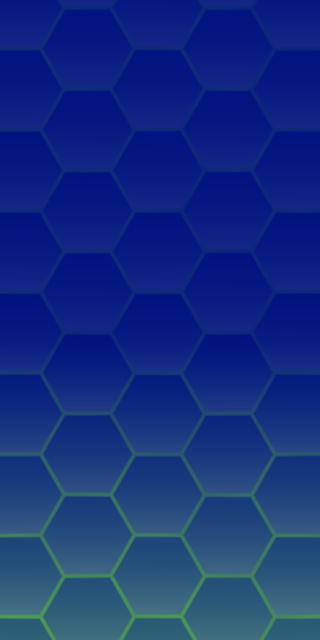
Give the GLSL for this pattern, as a Shadertoy shader.

```glsl
// Offset from the centre of the nearest flat-topped hexagon of the given height
vec2 hexLocal(vec2 p, float height) {
    vec2 period = height * vec2(1.7320508, 1.0);
    vec2 a = p - period * round(p / period);
    vec2 q = p - 0.5 * period;
    vec2 b = q - period * round(q / period);
    return dot(a, a) < dot(b, b) ? a : b;
}

// Distance inward from the hexagon's border
float hexBorder(vec2 local, float height) {
    vec2 q = abs(local);
    return 0.5 * height - max(q.y, dot(q, vec2(0.8660254, 0.5)));
}

// Slow variation from layered sines, about -1 to 1
float drift(vec2 p) {
    return 0.6 * sin(7.0 * p.x + 4.0 * p.y + 0.8) + 0.4 * sin(17.0 * p.x - 11.0 * p.y);
}

void mainImage(out vec4 fragColor, in vec2 fragCoord) {
    vec2 uv = fragCoord / iResolution.x;
    float pixel = 1.0 / iResolution.x;
    float cellHeight = 0.2536;

    // Slightly uneven honeycomb
    vec2 p = uv - vec2(0.2737, 0.327);
    p.y += 0.0012 * drift(uv);
    vec2 local = hexLocal(p, cellHeight);
    float border = hexBorder(local, cellHeight);

    // Blue field warming to teal along the bottom
    float glow = clamp(1.0 - fragCoord.y / iResolution.y / 0.46, 0.0, 1.0);
    vec3 base = mix(vec3(0.0, 0.075, 0.502), vec3(0.17, 0.37, 0.46), glow);

    // Each cell pales towards its lower edge
    float down = clamp(0.5 - local.y / cellHeight, 0.0, 1.0);
    float haze = pow(down, 1.7) * mix(0.11, 0.23, glow);
    vec3 color = mix(base, vec3(0.75, 0.82, 0.7), haze);

    // Green grid, faint above and bright below, a little stronger at left
    float strength = 0.16 + 0.68 * glow;
    strength *= 1.06 - 0.2 * uv.x + 0.1 * drift(1.7 * uv);
    vec3 lineColor = mix(base, vec3(0.33, 0.65, 0.3), strength);
    float fringe = 1.0 - smoothstep(0.0065 - pixel, 0.0065 + pixel, border);
    float core = 1.0 - smoothstep(0.0035 - pixel, 0.0035 + pixel, border);
    color = mix(color, lineColor, 0.7 * fringe);
    color = mix(color, lineColor, core);

    fragColor = vec4(color, 1.0);
}
```
